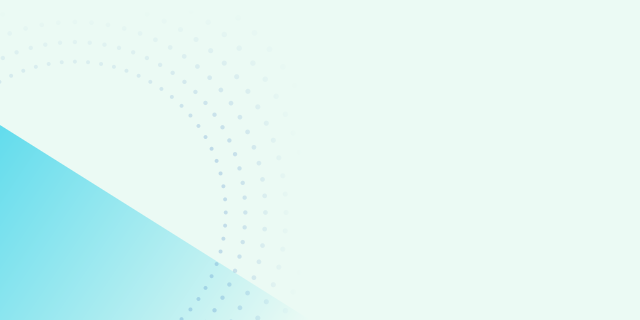
This background is drawn by a Shadertoy shader. Its source:

```glsl
// Pale mint backdrop with a cyan corner wedge and concentric rings of fading dots.

const vec3 MINT = vec3(0.922, 0.981, 0.956);
const vec3 CYAN = vec3(0.385, 0.862, 0.928);
const vec3 DOT_BLUE = vec3(0.35, 0.57, 0.80);

const float TAU = 6.283185;
const int RING_COUNT = 6;
const float DOTS_PER_RING = 72.0;

// Coverage of a shape from its signed distance, softened over one pixel
float coverage(float dist, float pixel) {
    return clamp(0.5 - dist / pixel, 0.0, 1.0);
}

// Signed distance to the half plane below a line given by normal and offset
float halfPlane(vec2 p, vec2 normal, float offset) {
    return dot(p, normal) - offset;
}

// Signed distance to the nearest of count dots spaced evenly around a ring
float dottedRing(vec2 p, float ringRadius, float dotRadius, float count) {
    float stepAngle = TAU / count;
    float angle = round(atan(p.y, p.x) / stepAngle) * stepAngle;
    return length(p - ringRadius * vec2(cos(angle), sin(angle))) - dotRadius;
}

// Gradient across the wedge, running to the lower right
vec3 wedgeColor(vec2 p) {
    float t = (dot(p, vec2(0.83, -0.56)) + 0.341) / 1.145;
    return mix(CYAN, MINT, clamp(t, 0.0, 1.0));
}

// Combined coverage of all rings around the given centre
float ringDots(vec2 p, vec2 center, float pixel) {
    float dots = 0.0;
    for (int i = 0; i < RING_COUNT; i++) {
        float k = float(i);
        float ringRadius = 0.4714 + 0.0605 * k + 0.0008 * k * k;
        float dotRadius = 0.0061 + 0.0006 * k;
        float dist = dottedRing(p - center, ringRadius, dotRadius, DOTS_PER_RING);
        dots = max(dots, coverage(dist, pixel));
    }
    return dots;
}

// Dot opacity, fading toward the right and the top
float dotOpacity(vec2 p) {
    float fadeRight = 1.0 - smoothstep(0.638, 0.965, p.x);
    float fadeTop = clamp((0.974 - p.y) / 0.443, 0.0, 1.0);
    return 0.31 * fadeRight * fadeTop;
}

void mainImage(out vec4 fragColor, in vec2 fragCoord) {
    // Canvas height is one unit
    vec2 p = fragCoord / iResolution.y;
    float pixel = 1.0 / iResolution.y;

    // Corner wedge
    float wedge = coverage(halfPlane(p, vec2(0.532, 0.8465), 0.5158), pixel);
    vec3 color = mix(MINT, wedgeColor(p), wedge);

    // Dotted rings
    float dots = ringDots(p, vec2(0.234, 0.336), pixel);
    color = mix(color, DOT_BLUE, dots * dotOpacity(p));

    fragColor = vec4(color, 1.0);
}
```
